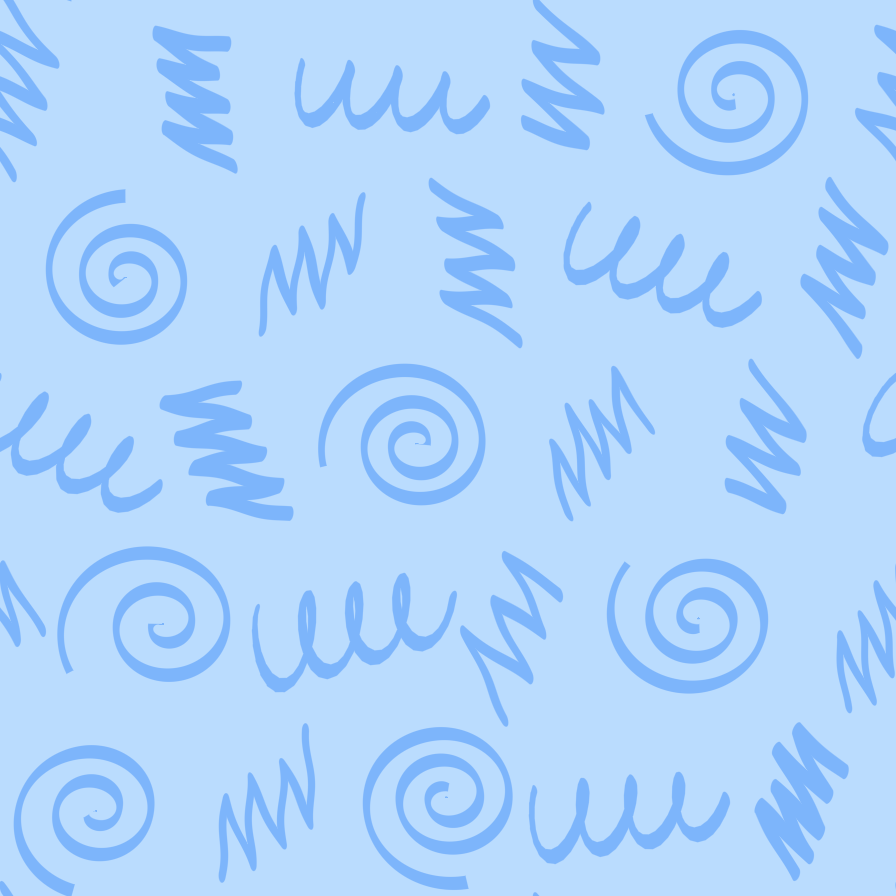
Reproduce this pattern procedurally as a Shadertoy shader.

```glsl
const vec3 PAPER = vec3(0.73, 0.862, 0.995);
const vec3 INK = vec3(0.49, 0.71, 0.985);
const float CELLS = 5.0;          // doodles per canvas side
const float ROW_SHIFT = 0.4;      // stagger of each row, in cells
const float JITTER = 0.12;        // random offset, in cells
const float NIB_HALF = 0.0037;    // half width along the thin side of the nib
const float NIB_RATIO = 2.2;      // thick side over thin side
const float NIB_TILT = 0.9;       // spread of the nib angle
const float LOOP_ADVANCE = 0.0086; // cursive travel per radian
const float LOOP_STEP = 0.36;     // cursive sampling step, in radians
const float LOOP_COUNT = 65.0;    // cursive length, in steps
const vec3 REACH = vec3(0.155, 0.115, 0.135); // radius of each doodle kind
const float TAU = 6.2831853;

const int SPIRAL = 0;
const int ZIGZAG = 1;
const int CURSIVE = 2;

vec4 hash4(vec2 p) {
    vec4 q = fract(p.xyxy * vec4(0.1031, 0.1030, 0.0973, 0.1099) + 0.137);
    q += dot(q, q.wzxy + 33.33);
    return fract((q.xxyz + q.yzzw) * q.zywx);
}

mat2 rotation(float a) {
    float c = cos(a), s = sin(a);
    return mat2(c, s, -s, c);
}

// Spiral that loosens into a tail; the width follows the stroke direction
float spiralDistance(vec2 p, vec4 seed, mat2 tilt) {
    p *= vec2(seed.z > 0.35 ? 1.0 : -1.0, 1.08);
    float turns = mix(2.0, 2.6, seed.x);
    float growth = mix(0.074, 0.09, seed.y);
    float r = max(length(p), 1e-4);
    vec2 radial = p / r;
    float slope = growth / (turns * TAU * r);
    vec2 normal = tilt * normalize(radial - slope * vec2(-radial.y, radial.x));
    float halfWidth = NIB_HALF * length(normal * vec2(1.0, NIB_RATIO));
    float angle = fract(atan(p.y, p.x) / TAU - seed.w);
    float best = 1.0;
    for (int k = -1; k <= 2; k++) {
        float t = (angle + float(k)) / turns;
        float arm = 0.012 + growth * t + 0.03 * seed.z * smoothstep(0.8, 1.0, t);
        float side = abs(r - arm) / sqrt(1.0 + slope * slope);
        float ends = max(-t, t - 1.0) * turns * TAU * r;
        float taper = mix(0.75, 1.0, smoothstep(0.0, 0.3, t));
        best = min(best, max(side - halfWidth * taper, ends));
    }
    return best;
}

// Turning point k of a scribble with uneven strokes
vec2 zigzagCorner(float k, float strokes, vec4 seed) {
    vec4 h = hash4(vec2(k + 3.0, floor(seed.w * 91.0)));
    float along = (k + 0.35 * (h.x - 0.5)) / strokes - 0.5;
    float height = (mod(k, 2.0) * 2.0 - 1.0) * mix(0.030, 0.046, h.y);
    return vec2(along * mix(0.125, 0.165, seed.y) + 0.3 * height, height + 0.02 * along);
}

// Trochoid: open waves, scallops or handwritten loops, before slanting
vec2 cursivePoint(float k, vec4 seed) {
    float phase = k * LOOP_STEP - 0.45 * TAU;
    float middle = 0.5 * LOOP_COUNT * LOOP_STEP - 0.45 * TAU;
    float curl = mix(0.7, 2.1, seed.x);
    float height = mix(0.024, 0.044, seed.x) * mix(1.1, 0.85, k / LOOP_COUNT);
    return vec2(LOOP_ADVANCE * (phase - middle + curl * sin(phase)), -height * cos(phase));
}

// Zigzag or cursive line drawn with a flat, elliptical nib
float lineDistance(vec2 p, int kind, vec4 seed, float turn, mat2 tilt) {
    bool zigzag = kind == ZIGZAG;
    vec2 squash = vec2(1.0, 1.0 / NIB_RATIO);
    mat2 toNib = mat2(squash.x, 0.0, 0.0, squash.y) * tilt;
    mat2 slant = mat2(1.0, 0.0, zigzag ? 0.0 : 0.22, 1.0);
    mat2 place = toNib * rotation(turn) * slant;
    vec2 local = p * rotation(turn);
    if (zigzag) p += 0.0022 * sin(70.0 * p.yx + 6.0 * seed.xy);
    vec2 q = toNib * p;

    // Only the part of the cursive line near the pixel is visited
    float strokes = zigzag ? 6.0 + floor(seed.x * 3.0) : LOOP_COUNT;
    float nearPhase = (local.x - 0.22 * local.y) / LOOP_ADVANCE - 3.3;
    float first = zigzag ? 0.0 : max(floor(nearPhase / LOOP_STEP + 0.5 * LOOP_COUNT), 0.0);
    float last = zigzag ? strokes : min(first + 19.0, strokes);

    vec2 nearest = vec2(1.0);
    float best = 1.0;
    vec2 a = place * (zigzag ? zigzagCorner(first, strokes, seed) : cursivePoint(first, seed));
    for (float k = first + 1.0; k <= last; k += 1.0) {
        vec2 b = place * (zigzag ? zigzagCorner(k, strokes, seed) : cursivePoint(k, seed));
        vec2 ab = b - a;
        vec2 v = q - a - ab * clamp(dot(q - a, ab) / max(dot(ab, ab), 1e-9), 0.0, 1.0);
        float d = length(v) - NIB_HALF * mix(0.65, 1.05, smoothstep(0.0, 0.15, k / strokes));
        if (d < best) { best = d; nearest = v; }
        a = b;
    }
    // Undo the squash so that edges stay equally sharp
    return best * length(nearest) / max(length(nearest * squash), 1e-6);
}

void mainImage(out vec4 fragColor, in vec2 fragCoord) {
    vec2 uv = fragCoord / iResolution.y;
    float pixel = 1.0 / iResolution.y;
    float dist = 1.0;
    // The four nearest doodles of a staggered, repeating grid
    for (int n = 0; n < 4; n++) {
        float row = floor(uv.y * CELLS - 0.5) + float(n / 2);
        float shift = ROW_SHIFT * mod(row, CELLS);
        float col = floor(uv.x * CELLS - shift - 0.5) + float(n % 2);
        vec2 id = mod(vec2(col, row), CELLS);
        vec4 pose = hash4(id + 17.0);
        vec4 seed = hash4(id * 3.0 + 41.0);
        vec2 p = uv - (vec2(col + shift, row) + 0.5 + JITTER * (pose.xy - 0.5)) / CELLS;
        float slot = mod(id.x + 2.0 * id.y, 5.0);
        bool spiral = slot < 0.5 || (abs(slot - 2.0) < 0.5 && pose.x > 0.4);
        int kind = spiral ? SPIRAL : abs(slot - 3.0) < 0.5 ? CURSIVE : ZIGZAG;
        if (length(p) > REACH[kind]) continue;
        mat2 tilt = rotation(NIB_TILT * (pose.w - 0.5));
        float turn = kind == ZIGZAG ? TAU * pose.z : 0.9 * (pose.z - 0.5);
        if (spiral) dist = min(dist, spiralDistance(p, seed, tilt));
        else dist = min(dist, lineDistance(p, kind, seed, turn, tilt));
    }
    float ink = 1.0 - smoothstep(-0.75 * pixel, 0.75 * pixel, dist);
    fragColor = vec4(mix(PAPER, INK, ink), 1.0);
}
```
